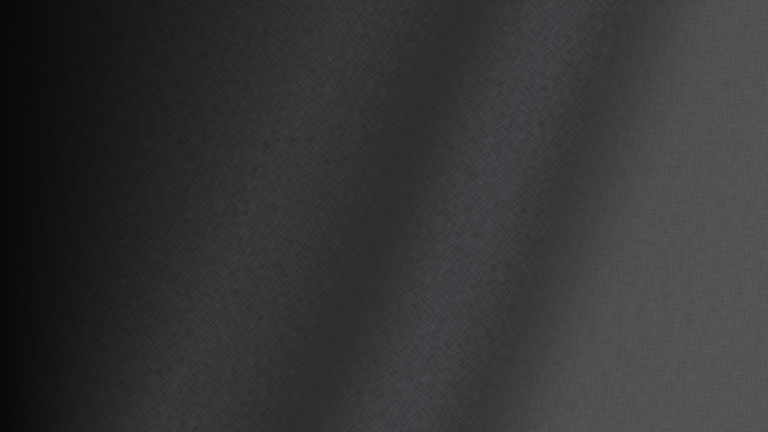
Reproduce this texture procedurally as a Shadertoy shader.

```glsl
// Dark woven cloth falling in slanted folds, lit from the right.
// Soft brightness ramps follow curved fold lines; two crossed layers of
// stretched gradient noise make the threads, turned on the bias in the folds.

#define THREADS 210.0        // threads per canvas height
#define THREAD_STRETCH 0.17  // lower values give longer threads
#define WEAVE_DEPTH 0.15     // thread contrast relative to the shade
#define BIAS_ANGLE 0.74      // weave rotation in the left folds
#define SHADOW_LEVEL 0.034   // shade at the left edge
#define RIDGE_RISE 0.181     // light gained up to the first ridge
#define CREASE_DEPTH 0.034   // light lost into each crease
#define COOL_TINT vec3(0.975, 1.0, 1.035)
#define WARM_TINT vec3(1.01, 1.0, 0.97)

vec2 latticeGradient(vec2 cell) {
    float h = fract(sin(dot(cell, vec2(127.1, 311.7))) * 43758.5);
    float angle = 6.2832 * h;
    return vec2(cos(angle), sin(angle));
}

float gradientNoise(vec2 p) {
    vec2 i = floor(p), f = fract(p);
    vec2 u = f * f * f * (f * (f * 6.0 - 15.0) + 10.0);
    float a = dot(latticeGradient(i), f);
    float b = dot(latticeGradient(i + vec2(1, 0)), f - vec2(1, 0));
    float c = dot(latticeGradient(i + vec2(0, 1)), f - vec2(0, 1));
    float d = dot(latticeGradient(i + vec2(1, 1)), f - vec2(1, 1));
    return mix(mix(a, b, u.x), mix(c, d, u.x), u.y);
}

// Warp and weft threads, crossed at right angles
float weave(vec2 p, float angle) {
    float c = cos(angle), s = sin(angle);
    vec2 q = mat2(c, -s, s, c) * p * THREADS;
    float warp = gradientNoise(q * vec2(1.0, THREAD_STRETCH));
    float weft = gradientNoise(q * vec2(THREAD_STRETCH, 1.0) + 37.3);
    return warp + weft;
}

void mainImage(out vec4 fragColor, in vec2 fragCoord) {
    vec2 p = fragCoord / iResolution.y;

    // Fold lines, as horizontal positions at this height
    float ridge = 0.36 + 0.45 * p.y;
    float crease1 = 0.70 + 0.395 * p.y + 0.008 * sin(6.2832 * p.y);
    float crease2 = 1.09 + 0.365 * p.y + 0.006 * sin(3.1416 * p.y);
    float d1 = p.x - crease1;
    float d2 = p.x - crease2;

    // Shade: shadowed side, first ridge, two creases, flat lit cloth
    float ramp = clamp(p.x / ridge, 0.0, 1.0);
    float shade = SHADOW_LEVEL + RIDGE_RISE * mix(ramp, smoothstep(0.0, 1.0, ramp), 0.15);
    shade -= CREASE_DEPTH * smoothstep(-0.28, 0.0, d1);
    shade += 0.069 * smoothstep(-0.02, 0.20, d1);
    shade -= CREASE_DEPTH * smoothstep(-0.15, 0.0, d2);
    shade += 0.090 * smoothstep(-0.02, 0.23, d2);
    shade += 0.022 * smoothstep(0.08, 0.55, d2);

    // Cool light on the folds, warm tone in creases, neutral at the right
    float warmth = exp(-pow(d1 / 0.075, 2.0)) + exp(-pow(d2 / 0.06, 2.0));
    vec3 tint = mix(COOL_TINT, WARM_TINT, clamp(warmth, 0.0, 1.0));
    tint = mix(tint, vec3(1.0), smoothstep(0.0, 0.15, d2));

    // Weave: straight on the flat cloth, on the bias in the folds
    float flatCloth = smoothstep(-0.04, 0.08, d2);
    float threads = mix(weave(p, BIAS_ANGLE), 0.5 * weave(p, 0.02), flatCloth);
    threads *= 1.0 - 0.5 * exp(-pow(d1 / 0.08, 2.0));
    threads *= 1.0 - smoothstep(0.9, 1.8, THREADS / iResolution.y);

    vec3 color = shade * tint * (1.0 + WEAVE_DEPTH * threads);
    fragColor = vec4(clamp(color, 0.0, 1.0), 1.0);
}
```
